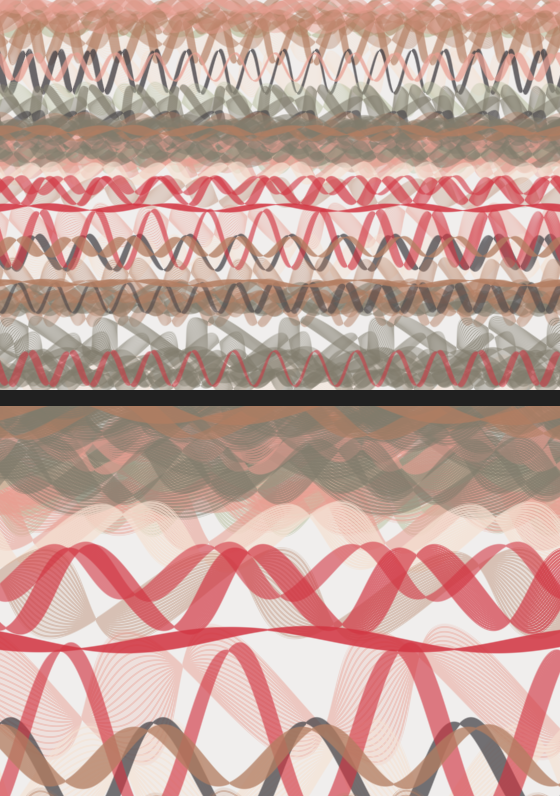
Top: the whole. Bottom: its middle third, enlarged.
Give the GLSL for this pattern, as a Shadertoy shader.

```glsl
const vec3 CREAM = vec3(0.96, 0.88, 0.82);
const vec3 BROWN = vec3(0.70, 0.49, 0.38);
const vec3 ROSE = vec3(0.91, 0.62, 0.57);
const vec3 RED = vec3(0.82, 0.20, 0.25);
const vec3 SAGE = vec3(0.74, 0.76, 0.64);
const vec3 OLIVE = vec3(0.50, 0.48, 0.42);
const vec3 DARK = vec3(0.25, 0.24, 0.26);

float hash(float n) {
    return fract(sin(n * 12.989) * 4375.85);
}

// A fan of fine threads strung between two phase-shifted waves.
// peak: crest position, lean: slant of the crests, twist: phase between edges.
void ribbon(inout vec3 color, vec2 p, vec3 ink, float y, float height, float count,
            float peak, float lean, float twist, float opacity) {
    float freq = 6.2832 * count;
    float theta = freq * (p.x - peak - lean * (p.y - y));
    float sway = 0.25 * sin(5.0 * p.x + 40.0 * peak);
    vec2 phase = theta + (0.5 * twist + sway) * vec2(-1.0, 1.0);
    vec2 edge = y + height * vec2(1.0, 0.92) * cos(phase);
    vec2 slope = -height * freq * sin(phase);

    float span = edge.y - edge.x;
    span = (span < 0.0 ? -1.0 : 1.0) * max(abs(span), 0.0005);
    float t = (p.y - edge.x) / span;
    float s = mix(slope.x, slope.y, clamp(t, 0.0, 1.0));
    float steep = max(length(vec2(s * iResolution.y / iResolution.x, 1.0 + s * lean)), 0.4);

    // Thread coverage fades to its average once threads are too close to resolve
    float px = 1.0 / iResolution.y;
    float gap = abs(span) / (18.0 * steep);
    float d = abs(fract(t * 18.0) - 0.5) * gap;
    float thread = 1.0 - smoothstep(0.0007 - 0.5 * px, 0.0007 + 0.7 * px, d);
    float density = min(1.0, 0.0016 / gap);
    float cover = mix(density, thread, smoothstep(1.2, 2.6, gap / px));

    float inside = min(p.y - min(edge.x, edge.y), max(edge.x, edge.y) - p.y) / steep;
    float mask = smoothstep(-px, px, inside + 0.0007);
    color = mix(color, ink, mask * opacity * (0.32 + 0.58 * cover));
}

// A dense band of overlapping ribbons in two inks
void weave(inout vec3 color, vec2 p, vec3 inkA, vec3 inkB, float bottom, float top, float seed) {
    for (int i = 0; i < 9; i++) {
        float k = seed + float(i) * 1.73;
        float y = mix(bottom, top, hash(k));
        ribbon(color, p, mix(inkA, inkB, step(0.5, hash(k + 0.3))), y,
               0.016 + 0.02 * hash(k + 0.5), 5.0 + 8.0 * hash(k + 0.7), hash(k + 0.9),
               0.5 * hash(k + 1.1) - 0.1, 1.2 + 1.6 * hash(k + 1.3), 0.62);
    }
}

void mainImage(out vec4 fragColor, in vec2 fragCoord) {
    vec2 p = fragCoord / iResolution.xy;
    vec3 c = vec3(0.94, 0.935, 0.93);

    // Upper bands
    ribbon(c, p, CREAM, 0.90, 0.06, 7.0, 0.02, 0.1, 2.6, 0.6);
    ribbon(c, p, CREAM, 0.81, 0.06, 9.0, 0.03, -0.2, 2.4, 0.7);
    ribbon(c, p, SAGE, 0.925, 0.022, 9.0, 0.06, 0.2, 2.0, 0.8);
    ribbon(c, p, BROWN, 0.893, 0.060, 14.6, 0.05, 0.06, 1.5, 0.75);
    ribbon(c, p, BROWN, 0.915, 0.040, 7.3, 0.08, -0.2, 2.0, 0.6);
    weave(c, p, BROWN, ROSE, 0.94, 1.0, 3.0);
    ribbon(c, p, DARK, 0.816, 0.058, 17.4, 0.045, 0.03, 0.85, 0.85);
    ribbon(c, p, ROSE, 0.828, 0.037, 14.0, 0.062, 0.0, 0.8, 0.8);

    // Slanted olive blades
    ribbon(c, p, SAGE, 0.745, 0.045, 8.0, 0.01, -0.25, 2.3, 0.65);
    ribbon(c, p, OLIVE, 0.735, 0.048, 12.3, 0.085, -0.2, 1.7, 0.75);
    ribbon(c, p, OLIVE, 0.720, 0.035, 8.2, 0.03, 0.4, 2.0, 0.65);
    ribbon(c, p, DARK, 0.690, 0.027, 12.3, 0.05, 0.4, 1.4, 0.65);

    // Dense middle
    weave(c, p, SAGE, ROSE, 0.55, 0.62, 11.0);
    weave(c, p, OLIVE, ROSE, 0.60, 0.66, 29.0);
    weave(c, p, OLIVE, BROWN, 0.635, 0.68, 47.0);
    ribbon(c, p, BROWN, 0.665, 0.014, 6.0, 0.04, 0.3, 2.0, 0.8);
    ribbon(c, p, CREAM, 0.555, 0.030, 9.0, 0.07, 0.2, 2.2, 0.8);

    // Red ribbons
    ribbon(c, p, BROWN, 0.505, 0.040, 7.0, 0.04, 0.3, 2.2, 0.45);
    ribbon(c, p, ROSE, 0.420, 0.060, 7.0, 0.02, -0.25, 2.2, 0.55);
    ribbon(c, p, CREAM, 0.340, 0.060, 8.0, 0.03, 0.1, 2.4, 0.7);
    ribbon(c, p, RED, 0.510, 0.038, 10.0, 0.085, -0.1, 1.3, 0.75);
    ribbon(c, p, RED, 0.525, 0.025, 11.5, 0.025, 0.1, 1.2, 0.65);
    ribbon(c, p, RED, 0.467, 0.011, 4.5, 0.05, 0.0, 1.8, 0.95);
    ribbon(c, p, DARK, 0.352, 0.048, 11.0, 0.065, -0.04, 1.0, 0.8);
    ribbon(c, p, RED, 0.386, 0.078, 10.0, 0.072, 0.0, 0.95, 0.7);
    ribbon(c, p, BROWN, 0.367, 0.027, 10.2, 0.03, 0.0, 1.2, 0.85);

    // Lower brown braid
    ribbon(c, p, BROWN, 0.285, 0.055, 9.0, 0.01, -0.15, 2.1, 0.55);
    ribbon(c, p, BROWN, 0.200, 0.038, 13.0, 0.04, 0.1, 1.8, 0.55);
    weave(c, p, BROWN, OLIVE, 0.205, 0.265, 71.0);
    ribbon(c, p, DARK, 0.236, 0.040, 15.4, 0.098, 0.0, 1.0, 0.6);
    ribbon(c, p, BROWN, 0.274, 0.010, 5.0, 0.04, 0.0, 1.9, 0.95);

    // Broad olive fans at the base
    ribbon(c, p, CREAM, 0.030, 0.060, 6.0, 0.03, 0.1, 2.6, 0.8);
    ribbon(c, p, OLIVE, 0.135, 0.055, 6.1, 0.065, -0.5, 1.9, 0.7);
    ribbon(c, p, OLIVE, 0.105, 0.045, 8.2, 0.02, 0.35, 2.1, 0.6);
    weave(c, p, OLIVE, OLIVE, 0.02, 0.09, 90.0);
    ribbon(c, p, RED, 0.055, 0.047, 13.7, 0.052, 0.0, 0.85, 0.6);

    fragColor = vec4(c, 1.0);
}
```
